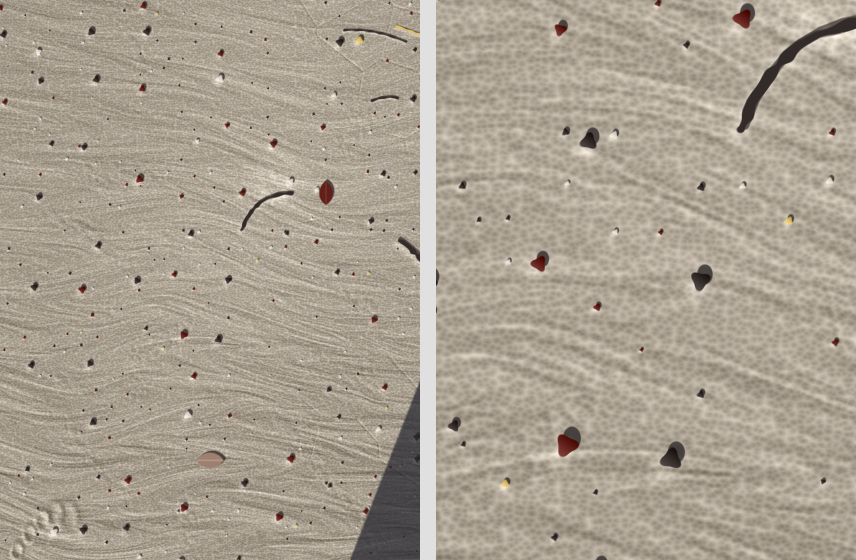
Left, the full canvas; right, a detail of the centre.
This texture is drawn by a WebGL 1 fragment shader. Its source:

```glsl
precision highp float;
// Wet beach sand in low sunlight, strewn with pebbles, twigs and a red leaf.
// Layered sines and cellular noise form a height field that is lit from one
// side; debris is laid over it and a soft-edged shadow covers one corner.
uniform vec2 u_resolution;

const vec2 TO_LIGHT = vec2(-0.6, -0.8);
const vec3 SAND = vec3(0.672, 0.632, 0.572);
const vec3 DARK_WOOD = vec3(0.2, 0.17, 0.16);
const vec3 MAROON = vec3(0.38, 0.12, 0.1);
const vec3 SHELL = vec3(0.89, 0.86, 0.81);
const vec3 STRAW = vec3(0.88, 0.76, 0.42);
const vec3 SHADE_TINT = vec3(0.43, 0.445, 0.51);

vec2 hash2(vec2 p) {
  vec2 q = vec2(dot(p, vec2(127.1, 311.7)), dot(p, vec2(269.5, 183.3)));
  return fract(sin(q) * 43758.5);
}

// Distances to the nearest and second nearest scattered points.
vec2 cellular(vec2 p) {
  vec2 cell = floor(p), nearest = vec2(9.0);
  for (int j = -1; j <= 1; j++) {
    for (int i = -1; i <= 1; i++) {
      vec2 c = cell + vec2(float(i), float(j));
      float d = length(c + hash2(c) - p);
      nearest = d < nearest.x ? vec2(d, nearest.x) : vec2(nearest.x, min(nearest.y, d));
    }
  }
  return nearest;
}

// Layered sines, each layer warped and turned.
float waves(vec2 p) {
  float sum = 0.0, amp = 0.5;
  for (int i = 0; i < 4; i++) {
    p += 0.8 * sin(p.yx * 0.9 + float(i) * 2.1);
    sum += amp * sin(p.x + 1.3 * sin(p.y));
    p = mat2(0.8, 0.6, -0.6, 0.8) * p * 1.9;
    amp *= 0.62;
  }
  return sum;
}

float cover(float d, float px) { return 1.0 - smoothstep(-px, px, d); }

float segmentDistance(vec2 p, vec2 a, vec2 b) {
  vec2 ab = b - a;
  return length(p - a - ab * clamp(dot(p - a, ab) / dot(ab, ab), 0.0, 1.0));
}

// Distance to a quadratic curve, walked in short segments.
float curveDistance(vec2 p, vec2 a, vec2 b, vec2 c) {
  float d = 9.0;
  vec2 last = a;
  for (int i = 1; i <= 8; i++) {
    float t = float(i) / 8.0;
    vec2 next = mix(mix(a, b, t), mix(b, c, t), t);
    d = min(d, segmentDistance(p, last, next));
    last = next;
  }
  return d;
}

// Wind streaks, scuffed crumbs, faint polygon grooves and toe prints.
float sandHeight(vec2 p) {
  vec2 bent = p + vec2(0.0, 0.025 * sin(p.x * 7.0 + p.y * 5.0) + 0.08 * p.x);
  float h = waves(bent * vec2(15.0, 62.0)) * mix(0.65, 0.3, p.y);
  float scuffed = smoothstep(0.45, 0.8, waves(p * 17.0 + 4.0));
  h += scuffed * 0.5 * (0.5 - cellular(p * 75.0).x);
  vec2 poly = cellular(p * 9.0 + 2.0);
  float groove = 1.0 - smoothstep(0.0, 0.05, poly.y - poly.x);
  h -= 0.2 * groove * smoothstep(0.35, 0.6, p.x) * smoothstep(-0.1, 0.3, waves(p * 9.0));
  for (int i = 0; i < 5; i++) {
    float t = float(i) / 4.0;
    vec2 d = p - vec2(0.03 + 0.09 * t, 0.015 + 0.065 * sin(t * 2.0));
    float r = length(d * vec2(1.2, 0.85)) / (0.011 + 0.009 * t * t);
    h += 0.8 * exp(-6.0 * (r - 1.0) * (r - 1.0)) - 0.4 * exp(-2.0 * r * r);
  }
  return h;
}

// One jittered stone per cell: sunlit sand before it, shadow behind it.
vec3 addStones(vec3 ground, vec2 p, float size, float density, float radius, float px) {
  vec2 cell = floor(p / size), place = hash2(cell), kind = hash2(cell + 57.0);
  vec2 d = (fract(p / size) - 0.2 - 0.6 * place) * size;
  float present = step(kind.x, density);
  float r = radius * mix(0.45, 1.0, kind.y);
  float wobble = 1.0 + 0.22 * sin(3.0 * atan(d.y, d.x) + 9.0 * place.x);
  vec2 front = (d - TO_LIGHT * r) / r, back = d + TO_LIGHT * r * 0.75;
  ground += present * 0.17 * exp(-0.8 * dot(front, front));
  float shadow = cover(length(back * vec2(1.15, 0.9)) - r * 0.85, px);
  ground = mix(ground, vec3(0.21, 0.19, 0.19), 0.85 * present * shadow);
  float pick = fract(place.x * 7.3 + kind.y * 3.1);
  vec3 body = mix(DARK_WOOD, MAROON, step(0.4, pick));
  body = mix(body, SHELL, step(0.72, pick));
  body = mix(body, STRAW, step(0.95, pick));
  body += 0.13 * dot(d, TO_LIGHT) / r;
  return mix(ground, body, present * cover(length(d) * wobble - r * 0.8, px));
}

// A curved stick with its narrow shadow and bright near edge.
vec3 addTwig(vec3 ground, vec2 p, vec2 a, vec2 b, vec2 c, float width, vec3 colour, float px) {
  float rough = width * (1.0 + 0.4 * sin(p.x * 260.0 + 2.0 * sin(p.y * 190.0)));
  float glow = curveDistance(p - TO_LIGHT * width * 2.0, a, b, c);
  ground += 0.14 * exp(-glow * glow / (width * width * 3.0));
  float shadow = cover(curveDistance(p + TO_LIGHT * width, a, b, c) - width, px);
  ground = mix(ground, DARK_WOOD, 0.7 * shadow);
  return mix(ground, colour, cover(curveDistance(p, a, b, c) - rough, px));
}

// Pointed oval: the overlap of two circles, upright along y.
vec3 addLeaf(vec3 ground, vec2 p, float size, vec3 colour, float px) {
  float d = length(vec2(abs(p.x) + size * 0.6, p.y)) - size * 1.17;
  vec2 q = p + TO_LIGHT * size * 0.25;
  float shadow = length(vec2(abs(q.x) + size * 0.6, q.y)) - size * 1.17;
  ground = mix(ground, DARK_WOOD, 0.8 * cover(shadow, px));
  float vein = 0.1 * cover(abs(p.x) - size * 0.05, px);
  return mix(ground, colour + vein, cover(d, px));
}

void main() {
  vec2 p = gl_FragCoord.xy / u_resolution.y;
  float px = 1.0 / u_resolution.y;

  // Lit relief, fine grain and broad tone.
  float lit = sandHeight(p) - sandHeight(p + TO_LIGHT * 0.003);
  float grain = cellular(p * vec2(220.0, 290.0)).x - 0.5;
  float coarse = cellular(p * vec2(90.0, 130.0) + 7.0).x - 0.5;
  vec2 bright = (p - vec2(0.52, 0.62)) * 2.6, pale = (p - vec2(0.49, 0.675)) * vec2(19.0, 28.0);
  float tone = 0.05 * exp(-dot(bright, bright)) + 0.1 * exp(-dot(pale, pale)) - 0.012;
  tone += 0.018 * waves(p * 5.0) + 0.17 * grain + 0.05 * coarse;
  vec3 colour = SAND + tone + clamp(0.42 * lit, -0.2, 0.2);

  // Scattered stones and specks.
  colour = addStones(colour, p, 0.026, 0.22, 0.0026, px);
  colour = addStones(colour, p + 0.31, 0.085, 0.68, 0.0075, px);

  // Twigs, leaf and a broken shell.
  colour = addTwig(colour, p, vec2(0.432, 0.59), vec2(0.455, 0.655), vec2(0.521, 0.655), 0.0028, DARK_WOOD, px);
  colour = addTwig(colour, p, vec2(0.615, 0.946), vec2(0.67, 0.95), vec2(0.725, 0.925), 0.0016, DARK_WOOD, px);
  colour = addTwig(colour, p, vec2(0.664, 0.82), vec2(0.69, 0.83), vec2(0.71, 0.825), 0.0018, DARK_WOOD, px);
  colour = addTwig(colour, p, vec2(0.713, 0.57), vec2(0.73, 0.56), vec2(0.76, 0.53), 0.004, DARK_WOOD, px);
  colour = addTwig(colour, p, vec2(0.708, 0.953), vec2(0.73, 0.945), vec2(0.76, 0.935), 0.0018, STRAW, px);
  colour = addLeaf(colour, p - vec2(0.582, 0.655), 0.021, MAROON, px);
  colour = addLeaf(colour, (p - vec2(0.375, 0.178)).yx, 0.024, vec3(0.62, 0.5, 0.44), px);

  // Cast shadow over the lower right corner.
  float inShade = smoothstep(-0.003, 0.003, p.x - 0.625 - 0.39 * p.y);
  vec3 shaded = mix(SAND, colour, 0.6) * SHADE_TINT;
  gl_FragColor = vec4(mix(colour, shaded, inShade), 1.0);
}
```
